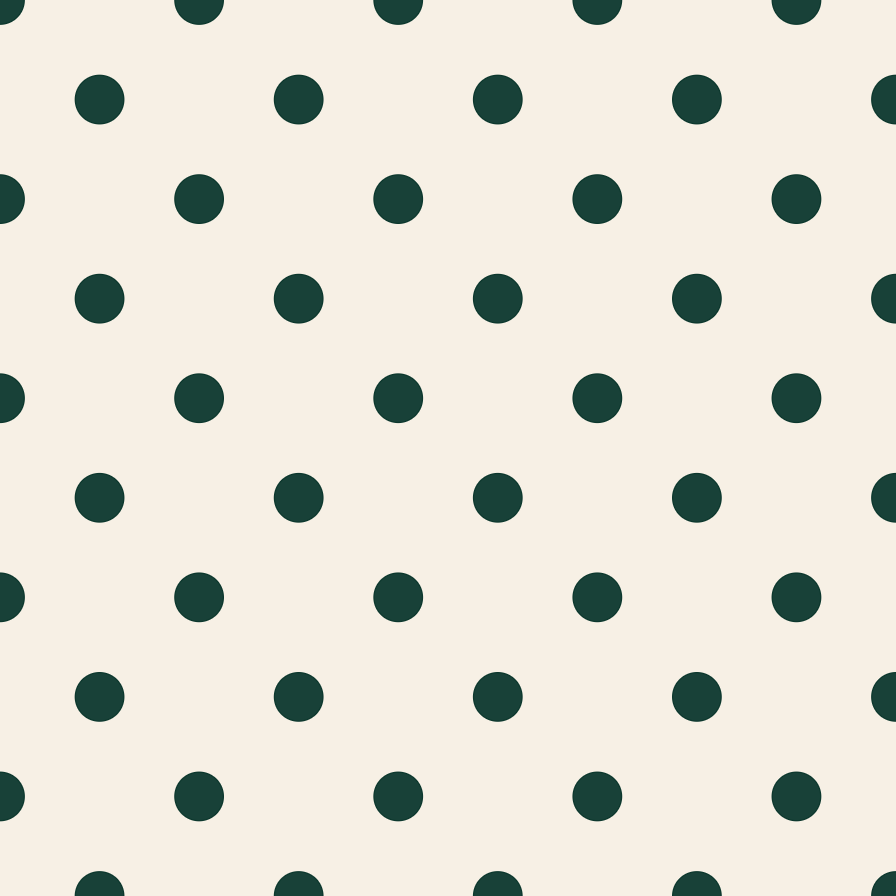
This pattern is drawn by a Shadertoy shader. Its source:

```glsl
// Dark green polka dots on cream, in a half-drop lattice of 4.5 cells per side.
// Two square grids offset by half a cell are folded with fract, and the distance
// to the nearest dot centre gives a disc with a hairline darker rim.

// Distance from p to the nearest dot centre, in cells
float nearestDot(vec2 p) {
    float corner = length(fract(p + 0.5) - 0.5);
    float centre = length(fract(p) - 0.5);
    return min(corner, centre);
}

void mainImage(out vec4 fragColor, in vec2 fragCoord) {
    // Cell coordinates, anchored at the top left corner
    vec2 p = 4.5 * vec2(fragCoord.x, iResolution.y - fragCoord.y) / iResolution.y;
    float pixel = 4.5 / iResolution.y;

    // Signed distance to the dot edge, negative inside
    float edge = nearestDot(p) - 0.125;
    float dot_ = clamp(0.5 - edge / pixel, 0.0, 1.0);
    float rim = clamp(0.5 + (edge + 0.0065) / pixel, 0.0, 1.0);

    // Green body, darker rim, cream ground
    vec3 green = mix(vec3(0.094, 0.255, 0.218), vec3(0.05, 0.22, 0.18), rim);
    vec3 color = mix(vec3(0.969, 0.941, 0.898), green, dot_);
    fragColor = vec4(color, 1.0);
}
```
